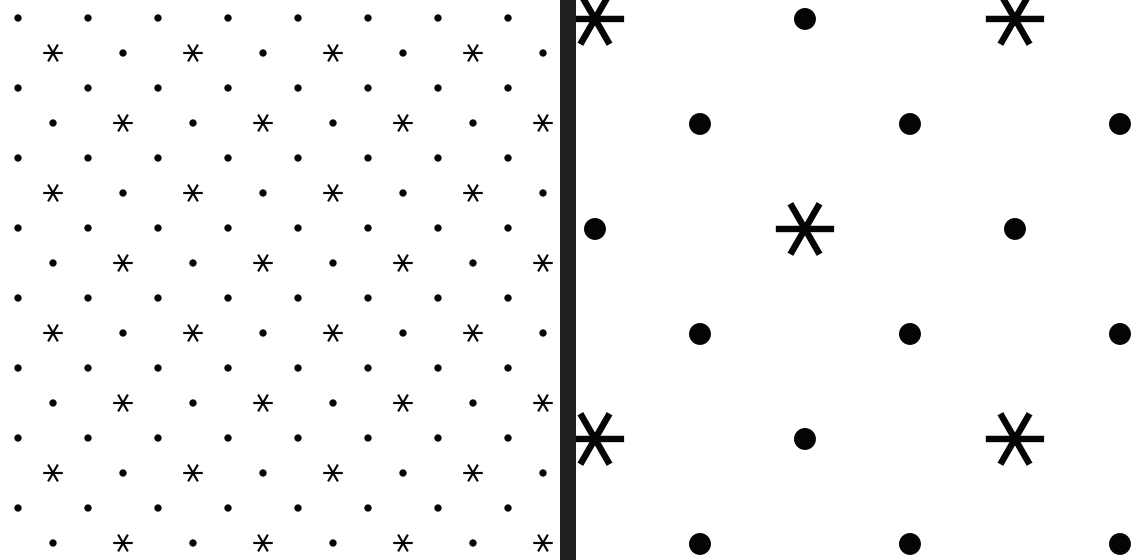
Left, the full canvas; right, a detail of the centre.
Reproduce this pattern procedurally as a WebGL 2 fragment shader.

```glsl
#version 300 es
precision highp float;
// Staggered black dots on white, with six-armed asterisks on alternate offset sites.

#define REPEATS 8.0            // lattice cells across and down (even, so it tiles)
#define DOT_RADIUS 0.052       // sizes below are in cells
#define ARM_LENGTH 0.139
#define ARM_HALF_WIDTH 0.0155
#define NUDGE vec2(0.007, -0.007)
#define PAPER vec3(1.0)
#define INK vec3(0.02)

uniform vec2 u_resolution;
out vec4 fragColor;

const float PI = 3.14159265;

float boxDistance(vec2 p, vec2 halfSize) {
    vec2 d = abs(p) - halfSize;
    return length(max(d, 0.0)) + min(max(d.x, d.y), 0.0);
}

float dotDistance(vec2 p) {
    return length(p) - DOT_RADIUS;
}

// Three crossing bars, 60 degrees apart, one of them level.
float asteriskDistance(vec2 p) {
    float d = 1.0;
    for (int i = 0; i < 3; i++) {
        float a = float(i) * PI / 3.0;
        vec2 along = vec2(cos(a), sin(a));
        vec2 local = vec2(dot(p, along), dot(p, vec2(-along.y, along.x)));
        d = min(d, boxDistance(local, vec2(ARM_LENGTH, ARM_HALF_WIDTH)));
    }
    return d;
}

void main() {
    vec2 grid = gl_FragCoord.xy / u_resolution * REPEATS - NUDGE;
    vec2 cell = floor(grid);
    vec2 p = fract(grid);

    // Every cell has a dot at its upper left.
    float d = dotDistance(p - vec2(0.25, 0.75));

    // The lower right site alternates between dot and asterisk.
    vec2 site = p - vec2(0.75, 0.25);
    bool starred = mod(cell.x + cell.y, 2.0) > 0.5;
    d = min(d, starred ? asteriskDistance(site) : dotDistance(site));

    // Edge softened over about one pixel.
    float pixel = REPEATS / min(u_resolution.x, u_resolution.y);
    float ink = 1.0 - smoothstep(-0.6 * pixel, 0.6 * pixel, d);
    fragColor = vec4(mix(PAPER, INK, ink), 1.0);
}
```
